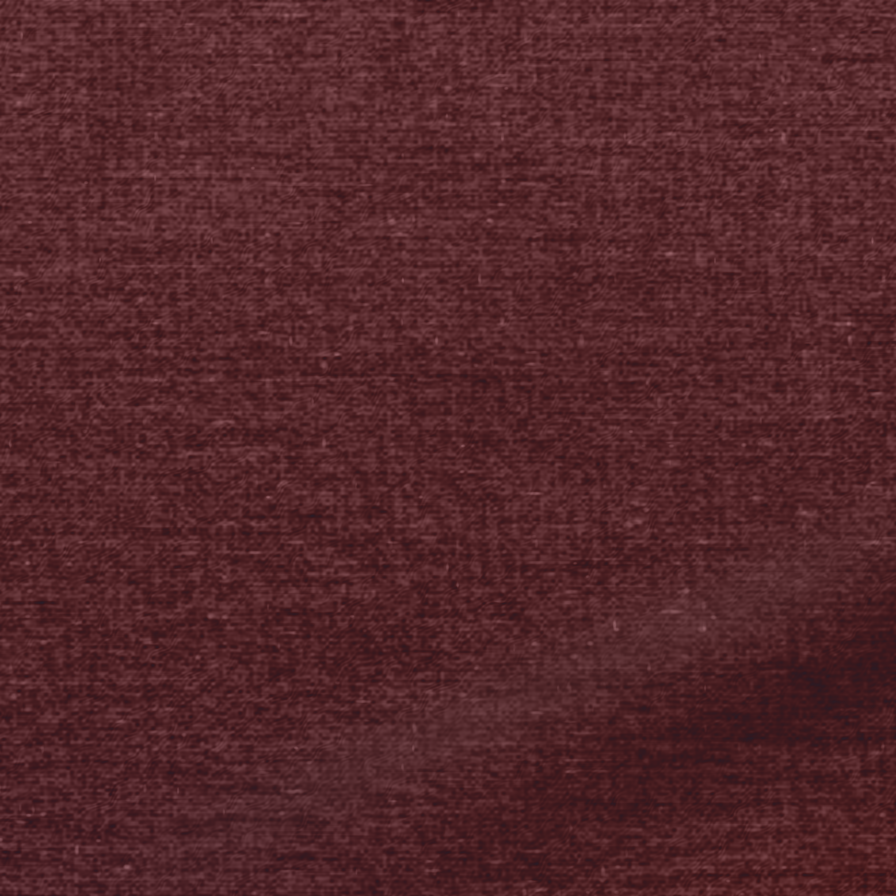
This texture is drawn by a WebGL 2 fragment shader. Its source:

```glsl
#version 300 es
precision highp float;
// Dark wine-red linen cloth with slubbed horizontal threads and a soft diagonal fold.

uniform vec2 u_resolution;
out vec4 fragColor;

float hash(vec2 p) {
    return fract(sin(dot(p, vec2(127.1, 311.7))) * 43758.5453);
}

// Smooth value noise, centred on zero
float noise(vec2 p) {
    vec2 cell = floor(p);
    vec2 f = fract(p);
    f = f * f * (3.0 - 2.0 * f);
    float low = mix(hash(cell), hash(cell + vec2(1, 0)), f.x);
    float high = mix(hash(cell + vec2(0, 1)), hash(cell + vec2(1, 1)), f.x);
    return mix(low, high, f.y) - 0.5;
}

// Threads, slubs and grain of the weave
float weave(vec2 uv) {
    vec2 p = uv + 0.0015 * vec2(noise(uv * 23.0), noise(uv * vec2(5.0, 30.0) + 40.0));
    float threads = 0.050 * noise(p * vec2(7.0, 180.0));
    threads += 0.055 * noise(p * vec2(38.0, 215.0) + 70.0);
    threads += 0.016 * noise(p * vec2(3.0, 60.0) + 15.0);
    float warp = 0.030 * noise(p * vec2(200.0, 14.0) + 31.0);
    float grain = 0.150 * noise(p * vec2(235.0, 245.0) + 9.0);
    grain += 0.065 * noise(p * vec2(130.0, 220.0) + 53.0);

    // Ribs and short twill bumps come and go across the cloth
    float ribs = 0.018 * sin(6.2832 * 165.0 * p.y + 4.0 * noise(p * 40.0));
    float slant = 6.2832 * (105.0 * p.x - 120.0 * p.y) + 12.0 * noise(p * 75.0);
    float twill = 0.018 * sin(slant) * (0.7 + noise(p * 18.0 + 3.0));

    // Thin raised and sunken threads, long but broken
    float line = noise(p * vec2(6.0, 165.0) + 91.0);
    float raised = 0.050 * smoothstep(0.25, 0.46, line);
    float sunken = 0.046 * smoothstep(0.25, 0.46, -line);
    float broken = 0.75 + 0.9 * noise(p * vec2(75.0, 150.0) + 17.0);
    float mottle = 0.010 * noise(p * vec2(14.0, 24.0) + 5.0);
    return threads + warp + grain + ribs + twill + (raised - sunken) * broken + mottle;
}

// Sparse pale fibres, one candidate per grid cell
float flecks(vec2 uv, vec2 grid, vec2 halfSize, float density) {
    vec2 p = uv * grid;
    vec2 cell = floor(p);
    vec2 centre = 0.4 + 0.2 * vec2(hash(cell + 3.7), hash(cell + 8.1));
    vec2 offset = (fract(p) - centre) / grid;
    vec2 size = halfSize * (0.6 + 0.7 * hash(cell + 5.3));
    float shape = 1.0 - smoothstep(0.2, 1.4, length(offset / size));
    float present = step(1.0 - density, hash(cell + grid));
    return shape * present * (0.3 + 0.7 * hash(cell + 1.9));
}

void main() {
    vec2 uv = gl_FragCoord.xy / u_resolution;

    // Broad light, falling off towards the bottom
    float light = mix(-0.026, 0.024, smoothstep(0.1, 1.0, uv.y));
    light += 0.010 * (0.5 - uv.x) * uv.y + 0.008 * noise(uv * 3.0 + 2.0);

    // Diagonal fold: hazy ridge with a shadow beneath it
    float d = uv.y - (0.43 * uv.x - 0.03);
    float ridge = exp(-pow(abs(d) / 0.055, 2.0)) * smoothstep(0.05, 0.4, uv.x);
    ridge *= 1.0 - 0.6 * smoothstep(0.88, 1.0, uv.x);
    float shadow = exp(-pow(abs(d + 0.135) / 0.075, 2.0)) * smoothstep(0.25, 0.9, uv.x);
    light += 0.030 * ridge - 0.076 * shadow;

    // Weave softens inside the fold
    float tone = light + weave(uv) * (1.0 - 0.35 * max(ridge, shadow));

    // Pale slubs: grainy dashes, upright nicks and small dots
    float grainy = 0.8 + 1.4 * noise(uv * vec2(150.0, 180.0) + 23.0);
    float pale = flecks(uv, vec2(26.0, 90.0), vec2(0.0120, 0.0026), 0.10) * grainy;
    pale += flecks(uv + 0.37, vec2(80.0, 44.0), vec2(0.0023, 0.0055), 0.05) * grainy;
    pale += flecks(uv + 0.71, vec2(64.0, 68.0), vec2(0.0038, 0.0028), 0.08);
    tone += 0.15 * pale * (1.0 - 0.5 * shadow);

    // Wine-red ramp whose darkest tones keep some green and blue
    float dark = max(-tone, 0.0);
    vec3 color = vec3(0.333, 0.150, 0.162) + tone * vec3(1.0, 0.90, 0.94);
    color += dark * dark * vec3(0.5, 3.5, 4.5);

    // Greyer ridge, cooler lower left, warmer lower right
    color += ridge * vec3(-0.004, 0.012, 0.011);
    float cool = (1.0 - smoothstep(0.0, 0.35, uv.y)) * (1.0 - smoothstep(0.2, 0.7, uv.x));
    color += cool * vec3(-0.008, -0.002, 0.006);
    float warm = smoothstep(0.2, 0.4, -d);
    color += warm * vec3(0.012, -0.004, -0.010);
    fragColor = vec4(clamp(color, 0.0, 1.0), 1.0);
}
```
